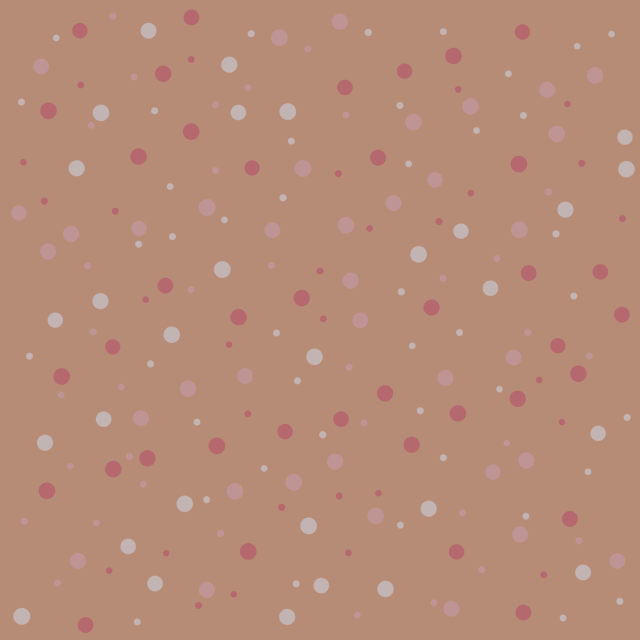
Give the GLSL for this pattern, as a WebGL 2 fragment shader.

```glsl
#version 300 es
precision highp float;

#define CELLS 15.15         // dots per canvas side
#define TILT 0.47           // grid rotation, hides the rows
#define JITTER 0.72         // spread of a dot within its cell
#define LARGE_RADIUS 0.0125
#define SMALL_RADIUS 0.0053
#define SIZE_SPREAD 0.10    // relative variation of the radius
#define MARGIN 0.016        // border kept free of dot centres
#define SOFTNESS 0.0012     // half width of a dot's edge

uniform vec2 u_resolution;
out vec4 fragColor;

const vec3 CLAY  = vec3(0.717, 0.549, 0.463);
const vec3 ROSE  = vec3(0.715, 0.408, 0.434);
const vec3 MAUVE = vec3(0.747, 0.580, 0.583);
const vec3 PEARL = vec3(0.765, 0.704, 0.706);

// Three random values in 0..1 for a cell
vec3 hash3(vec2 cell) {
    vec3 p = fract(vec3(cell.xyx) * vec3(0.1031, 0.1030, 0.0973) + 0.371);
    p += dot(p, p.yxz + 33.33);
    return fract((p.xxy + p.yzz) * p.zyx);
}

// Balanced colours: each run of three cells holds every tint once
vec3 dotColor(vec2 cell) {
    vec3 run = hash3(vec2(floor(cell.x / 3.0), cell.y) + 71.0);
    float turn = run.x < 0.5 ? 1.0 : 2.0;
    float tint = mod(cell.x * turn + floor(run.y * 3.0), 3.0);
    return tint < 0.5 ? ROSE : tint < 1.5 ? MAUVE : PEARL;
}

// Large and small dots alternate like a checkerboard
float dotRadius(vec2 cell, float variation) {
    float parity = mod(cell.x + cell.y, 2.0);
    float radius = parity < 0.5 ? LARGE_RADIUS : SMALL_RADIUS;
    return radius * (1.0 + SIZE_SPREAD * (variation - 0.5));
}

void main() {
    vec2 uv = gl_FragCoord.xy / u_resolution;
    mat2 tilt = mat2(cos(TILT), sin(TILT), -sin(TILT), cos(TILT));
    vec2 home = floor(tilt * uv * CELLS);
    vec3 color = CLAY;

    // Jittered dots of the surrounding cells
    for (int y = -1; y <= 1; y++) {
        for (int x = -1; x <= 1; x++) {
            vec2 cell = home + vec2(x, y);
            vec3 random = hash3(cell + 40.0);
            vec2 jittered = cell + 0.5 + JITTER * (random.xy - 0.5);
            vec2 center = transpose(tilt) * jittered / CELLS;

            // Leave out dots that the border would cut
            vec2 inset = 0.5 - abs(center - 0.5);
            if (min(inset.x, inset.y) < MARGIN) continue;

            float edge = distance(uv, center) - dotRadius(cell, random.z);
            float cover = 1.0 - smoothstep(-SOFTNESS, SOFTNESS, edge);
            color = mix(color, dotColor(cell), cover);
        }
    }
    fragColor = vec4(color, 1.0);
}
```
